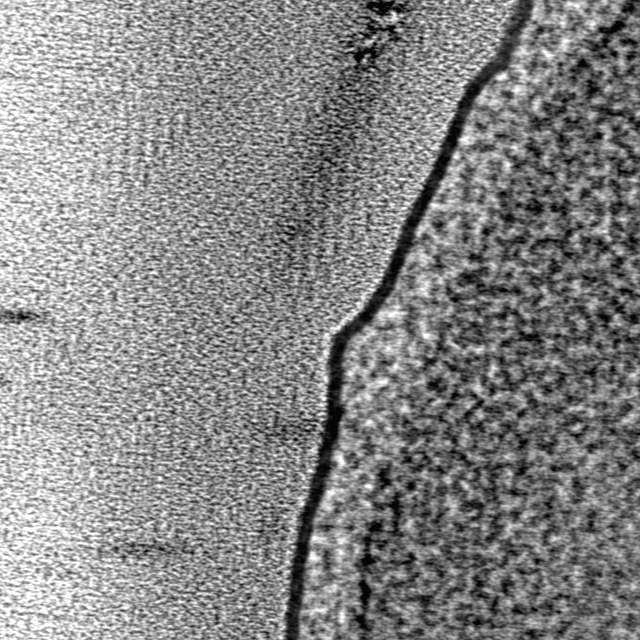
This texture is drawn by a three.js fragment shader. Its source:

```glsl
// Grainy grey micrograph: a dark kinked membrane between a streaked pale field and mottled tissue.
varying vec2 vUv;

vec2 randomGradient(vec2 cell) {
  float angle = 6.2832 * fract(sin(dot(cell, vec2(127.1, 311.7))) * 43758.5453);
  return vec2(cos(angle), sin(angle));
}

float gradientNoise(vec2 p) {
  vec2 i = floor(p), f = fract(p);
  vec2 u = f * f * f * (f * (f * 6.0 - 15.0) + 10.0);
  vec2 e = vec2(1.0, 0.0);
  float low = mix(dot(randomGradient(i), f), dot(randomGradient(i + e), f - e), u.x);
  float high = mix(dot(randomGradient(i + e.yx), f - e.yx), dot(randomGradient(i + 1.0), f - 1.0), u.x);
  return mix(low, high, u.y);
}

// Part of a rising path: climbs by rise while y goes from a to b
float ramp(float y, float a, float b, float rise) {
  return rise * clamp((y - a) / (b - a), 0.0, 1.0);
}

float outerPath(float y) {
  return 0.456 + ramp(y, 0.0, 0.1, 0.009) + ramp(y, 0.1, 0.167, 0.011)
    + ramp(y, 0.167, 0.258, 0.025) + ramp(y, 0.258, 0.336, 0.019)
    + ramp(y, 0.336, 0.465, 0.008) + ramp(y, 0.465, 0.505, 0.045)
    + ramp(y, 0.505, 0.551, 0.032) + ramp(y, 0.551, 0.668, 0.046)
    + ramp(y, 0.668, 0.727, 0.033) + ramp(y, 0.727, 0.857, 0.052)
    + ramp(y, 0.857, 0.909, 0.05) + ramp(y, 0.909, 1.0, 0.037);
}

float innerPath(float y) {
  return 0.56 + ramp(y, 0.0, 0.1, 0.003) + ramp(y, 0.1, 0.25, 0.029)
    + ramp(y, 0.25, 0.35, 0.046) + ramp(y, 0.35, 0.583, 0.091)
    + ramp(y, 0.583, 0.818, 0.104) + ramp(y, 0.818, 1.0, 0.163);
}

// Signed distance to a path from its position just below and above
float pathDistance(float x, float below, float above, float span) {
  float slope = (above - below) / span;
  return (x - 0.5 * (below + above)) / sqrt(1.0 + slope * slope);
}

float smudge(vec2 p, vec2 center, vec2 size) {
  vec2 q = (p - center) / size;
  return exp(-dot(q, q));
}

void main() {
  vec2 p = vUv;
  float x = p.x, y = p.y;

  // Grain streaked sideways, and rounder tissue mottling
  vec2 tilted = vec2(x - 0.08 * y, y + 0.08 * x);
  float grain = 0.5 * gradientNoise(tilted * vec2(85.0, 190.0))
    + 0.4 * gradientNoise(tilted * vec2(150.0, 250.0) + 37.0);
  float streaks = gradientNoise(tilted * vec2(7.0, 110.0) + 11.0);
  float mottle = 0.75 * gradientNoise(p * vec2(46.0, 54.0) + 5.0)
    + 0.45 * gradientNoise(p * vec2(85.0, 98.0) + 71.0);
  float clouds = gradientNoise(p * 9.0 + 19.0);

  float wobble = 0.004 * gradientNoise(vec2(3.0, y * 38.0));
  float outer = pathDistance(x + wobble, outerPath(y - 0.006), outerPath(y + 0.006), 0.012);
  float inner = pathDistance(x + wobble, innerPath(y - 0.012), innerPath(y + 0.012), 0.024);

  // Pale field, brightest at the left, with a slanted shadow
  float field = mix(0.85, 0.54, smoothstep(-0.02, 0.38, x));
  field -= 0.09 * exp(-pow((y - 0.42) / 0.2, 2.0)) * smoothstep(0.4, 0.0, x);
  field += 0.07 * smoothstep(-0.13, -0.03, outer) * smoothstep(0.45, 0.8, y);
  float shadow = (x - 0.44 - 0.37 * (y - 0.55)) / 0.05;
  field -= 0.18 * exp(-shadow * shadow) * smoothstep(0.42, 0.75, y);
  field += 1.05 * grain + 0.04 * clouds + 0.2 * streaks * smoothstep(0.4, 0.0, x);

  // Smudges in the field
  field -= 0.5 * smudge(p, vec2(0.025, 0.505), vec2(0.05, 0.01));
  field -= 0.3 * smudge(p, vec2(0.0, 0.402), vec2(0.012, 0.008));
  field -= 0.2 * smudge(p, vec2(0.47, 0.328), vec2(0.07, 0.02));
  field -= 0.24 * smudge(p, vec2(0.23, 0.142), vec2(0.08, 0.01));
  field -= 0.16 * smudge(p, vec2(0.425, 0.175), vec2(0.02, 0.03));
  field -= 0.15 * smudge(p, vec2(0.457, 0.64), vec2(0.02, 0.012));
  float flecks = smudge(p, vec2(0.608, 0.978), vec2(0.034, 0.035))
    + smudge(p, vec2(0.568, 0.917), vec2(0.026, 0.03));
  field += flecks * (1.5 * mottle - 0.12);

  // Lighter rim tissue, then the darker interior
  float interior = smoothstep(-0.008, 0.012, inner);
  float tissue = mix(0.54, 0.385 + 0.07 * smoothstep(0.7, 1.0, x) * smoothstep(0.45, 0.1, y), interior);
  float calm = smoothstep(0.75, 1.0, x) * smoothstep(0.4, 0.1, y);
  tissue += mottle * mix(0.75, 0.5, calm) + 0.5 * grain + 0.08 * clouds;
  float innerInk = 0.08 + 0.25 * smoothstep(0.3, 0.05, y) + 0.25 * smoothstep(0.82, 0.93, y);
  tissue -= innerInk * exp(-pow((inner - 0.003) / 0.011, 2.0));

  float shade = mix(field, tissue, smoothstep(-0.006, 0.006, outer));

  // Bright halo beside the dark membrane
  float haloStrength = 0.1 + 0.18 * exp(-pow((y - 0.46) / 0.1, 2.0));
  shade += haloStrength * exp(-pow((outer + 0.019) / 0.006, 2.0));
  shade += 0.1 * exp(-pow((outer - 0.024) / 0.008, 2.0));
  float soft = smoothstep(0.84, 0.95, y);
  float membrane = smoothstep(0.016 + 0.006 * soft, 0.005, abs(outer));
  float ink = 0.06 + 0.12 * soft + 0.25 * mottle + 0.2 * grain;
  shade = mix(shade, ink, membrane * (0.95 - 0.15 * soft));
  shade -= 0.22 * smudge(p, vec2(0.535, 0.335), vec2(0.022, 0.025));

  gl_FragColor = vec4(vec3(clamp(shade, 0.02, 1.0)), 1.0);
}
```
